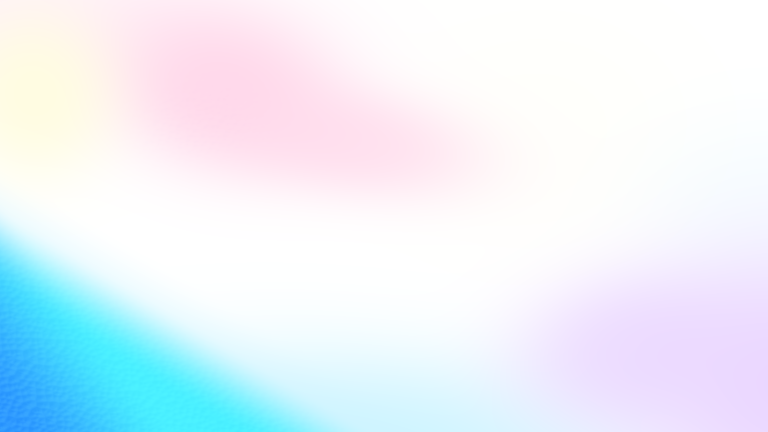
Write a Shadertoy shader that draws this background.

```glsl
#define PINK vec3(1.0, 0.85, 0.92)
#define CREAM vec3(1.0, 0.99, 0.88)
#define LAVENDER vec3(0.915, 0.835, 1.0)
#define ICE vec3(0.80, 0.955, 1.0)
#define CYAN vec3(0.29, 0.94, 1.0)
#define BLUE vec3(0.18, 0.60, 1.0)
#define SHORE_SLOPE 0.60
#define GRAIN_SCALE 75.0
#define GRAIN_DEPTH 0.07

vec2 hash2(vec2 cell) {
    vec2 h = vec2(dot(cell, vec2(127.1, 311.7)), dot(cell, vec2(269.5, 183.3)));
    return fract(sin(h) * 43758.5);
}

// Distance to the nearest scattered point
float cellular(vec2 q) {
    vec2 base = floor(q);
    float nearest = 2.0;
    for (int y = -1; y <= 1; y++) {
        for (int x = -1; x <= 1; x++) {
            vec2 cell = base + vec2(x, y);
            nearest = min(nearest, length(cell + hash2(cell) - q));
        }
    }
    return nearest;
}

// Soft tilted ellipse with a broad top
float glow(vec2 p, vec2 center, vec2 radius, float tilt) {
    float c = cos(tilt), s = sin(tilt);
    vec2 d = p - center;
    d = vec2(c * d.x + s * d.y, c * d.y - s * d.x) / radius;
    return exp(-pow(dot(d, d), 1.3));
}

// Embossed frosted-glass relief
float frost(vec2 p) {
    vec2 q = p * GRAIN_SCALE * vec2(0.8, 1.1);
    return cellular(q) - cellular(q + vec2(-0.25, 0.35));
}

void mainImage(out vec4 fragColor, in vec2 fragCoord) {
    vec2 p = fragCoord / iResolution.y;
    vec3 color = vec3(1.0);

    // Warm haze across the top
    color = mix(color, PINK, 0.35 * glow(p, vec2(0.15, 0.95), vec2(0.55, 0.20), -0.1));
    color = mix(color, CREAM, 0.13 * glow(p, vec2(1.25, 0.70), vec2(0.35, 0.28), 0.0));
    float rose = glow(p, vec2(0.52, 0.79), vec2(0.28, 0.19), -0.2);
    float tail = 0.75 * glow(p, vec2(0.82, 0.67), vec2(0.30, 0.13), -0.15);
    color = mix(color, PINK, 1.0 - (1.0 - rose) * (1.0 - tail));
    color = mix(color, CREAM, 0.95 * glow(p, vec2(0.08, 0.78), vec2(0.19, 0.20), 0.0));

    // Lavender and ice along the lower right
    color = mix(color, ICE, 0.15 * glow(p, vec2(1.78, 0.52), vec2(0.30, 0.22), 0.0));
    color = mix(color, ICE, 0.95 * glow(p, vec2(0.85, -0.05), vec2(0.62, 0.24), -0.1));
    float violet = glow(p, vec2(1.47, 0.19), vec2(0.28, 0.18), 0.1);
    float corner = glow(p, vec2(1.85, 0.10), vec2(0.40, 0.33), 0.0);
    color = mix(color, LAVENDER, 1.0 - (1.0 - 0.75 * violet) * (1.0 - 0.95 * corner));

    // Cyan slope deepening to blue at the lower left
    float shore = p.y + SHORE_SLOPE * p.x;
    color = mix(color, ICE, 0.6 * smoothstep(0.62, 0.42, shore));
    float water = smoothstep(0.52, 0.33, shore);
    color = mix(color, CYAN, water);
    float depth = smoothstep(0.46, 0.04, 1.1 * p.x + 0.85 * p.y);
    color = mix(color, BLUE, depth);

    // Frosted grain in the deep colour, with a trace on the pink
    float grain = water * mix(0.35, 1.0, depth);
    grain += 0.12 * glow(p, vec2(0.45, 0.71), vec2(0.16, 0.10), 0.0);
    color += GRAIN_DEPTH * grain * frost(p) * vec3(1.0, 1.0, 0.3);

    fragColor = vec4(clamp(color, 0.0, 1.0), 1.0);
}
```
